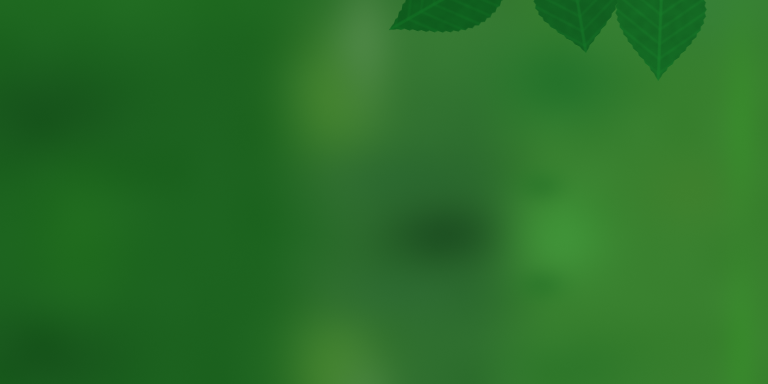
Reproduce this background procedurally as a WebGL 2 fragment shader.

```glsl
#version 300 es
precision highp float;
// Soft green out-of-focus foliage with three serrated leaves hanging from the top edge.
uniform vec2 u_resolution;
out vec4 fragColor;

const float MIRROR_Y = 0.388;
const float PI = 3.14159;

float hash(vec2 p) {
    vec3 h = fract(vec3(p.xyx) * 0.1031);
    h += dot(h, h.yzx + 33.33);
    return fract((h.x + h.y) * h.z);
}

float valueNoise(vec2 p) {
    vec2 cell = floor(p);
    vec2 f = fract(p);
    f = f * f * (3.0 - 2.0 * f);
    float low = mix(hash(cell), hash(cell + vec2(1, 0)), f.x);
    float high = mix(hash(cell + vec2(0, 1)), hash(cell + vec2(1, 1)), f.x);
    return mix(low, high, f.y);
}

// Blend a tint into a colour through an elliptical Gaussian.
vec3 glow(vec3 color, vec2 p, vec2 center, vec2 radius, vec3 tint, float strength) {
    vec2 d = (p - center) / radius;
    return mix(color, tint, strength * exp(-dot(d, d)));
}

vec3 blurredFoliage(vec2 p) {
    // q folds the plane about a horizontal axis for the mirrored patches.
    vec2 q = vec2(p.x, abs(p.y - MIRROR_Y));

    // Three broad vertical zones
    vec3 c = vec3(0.11, 0.39, 0.12);
    c = mix(c, vec3(0.18, 0.43, 0.18), smoothstep(0.66, 0.98, p.x));
    c = mix(c, vec3(0.22, 0.50, 0.18), smoothstep(1.20, 1.46, p.x));

    // Left: deep shade and a faint round light
    c = glow(c, q, vec2(0.12, 0.31), vec2(0.24, 0.14), vec3(0.08, 0.31, 0.10), 0.8);
    c = glow(c, q, vec2(0.21, 0.00), vec2(0.14, 0.20), vec3(0.13, 0.43, 0.12), 0.8);
    c = glow(c, q, vec2(0.55, 0.31), vec2(0.17, 0.22), vec3(0.11, 0.38, 0.12), 0.6);
    c = glow(c, p, vec2(0.35, 1.02), vec2(0.48, 0.11), vec3(0.13, 0.43, 0.13), 0.7);

    // Middle: yellow-green light around a dark hollow
    c = glow(c, p, vec2(1.20, 0.92), vec2(0.22, 0.18), vec3(0.23, 0.50, 0.21), 0.7);
    c = glow(c, q, vec2(0.87, 0.36), vec2(0.13, 0.19), vec3(0.27, 0.52, 0.18), 0.85);
    c = glow(c, q, vec2(0.95, 0.51), vec2(0.08, 0.17), vec3(0.32, 0.54, 0.29), 0.7);
    c = glow(c, q, vec2(1.06, 0.14), vec2(0.24, 0.09), vec3(0.17, 0.41, 0.19), 0.7);
    c = glow(c, p, vec2(1.16, 0.39), vec2(0.16, 0.09), vec3(0.11, 0.31, 0.13), 0.9);

    // Right: bright centre between shaded patches
    c = glow(c, p, vec2(1.80, 1.00), vec2(0.28, 0.14), vec3(0.21, 0.50, 0.22), 0.8);
    c = glow(c, p, vec2(1.46, 0.79), vec2(0.18, 0.13), vec3(0.14, 0.45, 0.17), 0.85);
    c = glow(c, p, vec2(1.48, 0.04), vec2(0.20, 0.10), vec3(0.16, 0.45, 0.16), 0.6);
    c = glow(c, q, vec2(1.47, 0.00), vec2(0.13, 0.13), vec3(0.25, 0.58, 0.22), 0.9);
    c = glow(c, q, vec2(1.41, 0.13), vec2(0.06, 0.04), vec3(0.16, 0.46, 0.16), 0.6);
    c = glow(c, p, vec2(1.80, 0.50), vec2(0.13, 0.10), vec3(0.25, 0.50, 0.17), 0.6);
    c = glow(c, q, vec2(1.93, 0.30), vec2(0.05, 0.25), vec3(0.22, 0.55, 0.17), 0.7);

    return c + 0.012 * (valueNoise(p * 9.0) - 0.5);
}

// Draw a leaf from its tip to its base, with toothed edges and slanted veins.
vec3 leaf(vec3 backdrop, vec2 p, vec2 tip, vec2 base, float halfWidth, vec3 tint, float aa) {
    vec2 axis = base - tip;
    float len = length(axis);
    vec2 dir = axis / len;
    float along = dot(p - tip, dir);
    float side = abs(dot(p - tip, vec2(-dir.y, dir.x)));
    float t = clamp(along / len, 0.0, 1.0);

    // Outline
    float teeth = 0.009 * abs(fract(along * 55.0) - 0.5) * smoothstep(0.0, 0.1, t);
    float edge = halfWidth * sin(PI * pow(t, 1.15)) - teeth;
    float mask = smoothstep(-aa, aa, edge - side) * step(0.0, along);

    // Veins and blade shading
    float phase = fract((along - 0.75 * side) * 26.0);
    float lateral = 1.0 - smoothstep(0.0, 0.22, abs(phase - 0.5));
    float midrib = 1.0 - smoothstep(0.001, 0.004 + aa, side);
    float mottle = valueNoise(p * 60.0) - 0.5;
    vec3 blade = tint * (0.97 + 0.06 * mottle + 0.07 * lateral);
    blade = mix(blade, tint * 1.18, 0.6 * midrib);
    return mix(backdrop, blade, mask);
}

void main() {
    vec2 p = gl_FragCoord.xy / u_resolution.y;
    p.x *= 2.0 * u_resolution.y / u_resolution.x;
    float aa = 1.0 / u_resolution.y;

    vec3 color = blurredFoliage(p);
    color = leaf(color, p, vec2(1.013, 0.922), vec2(1.354, 1.117), 0.106, vec3(0.06, 0.38, 0.12), aa);
    color = leaf(color, p, vec2(1.526, 0.862), vec2(1.482, 1.130), 0.113, vec3(0.07, 0.39, 0.13), aa);
    color = leaf(color, p, vec2(1.714, 0.789), vec2(1.727, 1.130), 0.119, vec3(0.08, 0.42, 0.14), aa);

    // Fine grain hides banding in the smooth gradients
    color += (hash(gl_FragCoord.xy) - 0.5) / 255.0;
    fragColor = vec4(color, 1.0);
}
```
